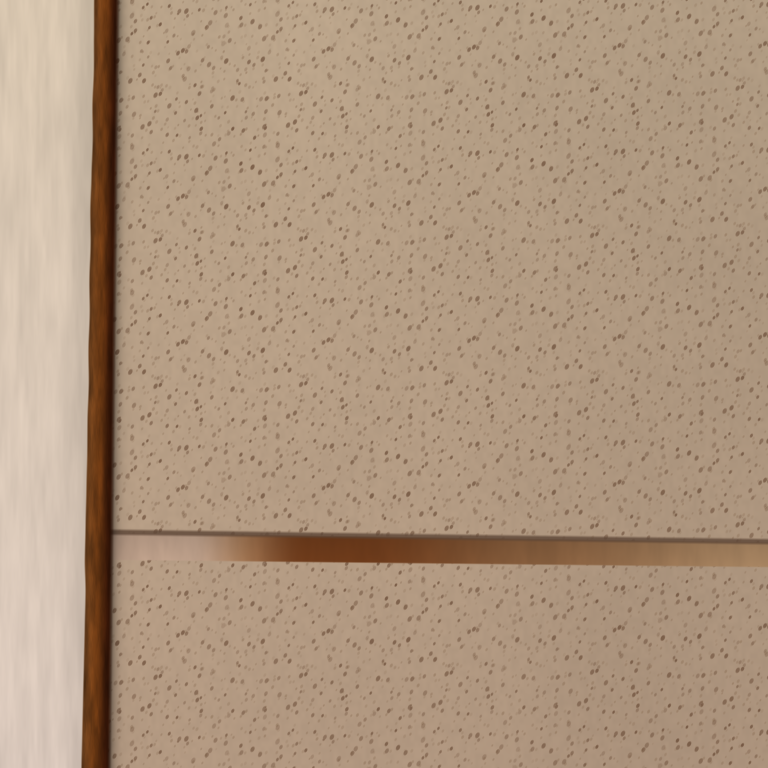
A WebGL 1 fragment shader for this texture:

```glsl
precision highp float;
uniform vec2 u_resolution;

const float TILE_CELLS = 11.0;
const float TILE_SIZE = 0.1895;

vec2 hash22(vec2 p) {
  vec3 q = fract(vec3(p.xyx) * vec3(0.1031, 0.1030, 0.0973));
  q += dot(q, q.yzx + 33.33);
  return fract((q.xx + q.yz) * q.zy);
}

float valueNoise(vec2 p) {
  vec2 cell = floor(p);
  vec2 f = fract(p);
  f = f * f * (3.0 - 2.0 * f);
  float low = mix(hash22(cell).x, hash22(cell + vec2(1.0, 0.0)).x, f.x);
  float high = mix(hash22(cell + vec2(0.0, 1.0)).x, hash22(cell + 1.0).x, f.x);
  return mix(low, high, f.y);
}

float fbm(vec2 p) {
  float sum = 0.0;
  float amplitude = 0.5;
  for (int i = 0; i < 4; i++) {
    sum += amplitude * valueNoise(p);
    p = p * 2.03 + 7.1;
    amplitude *= 0.5;
  }
  return sum;
}

// Jittered, slanted flecks whose arrangement repeats every tile.
float speckles(vec2 p, float cells, float radius, float seed, float px) {
  float size = TILE_SIZE / cells;
  vec2 grid = p / size;
  vec2 base = floor(grid);
  float ink = 0.0;
  for (int j = -1; j <= 1; j++) {
    for (int i = -1; i <= 1; i++) {
      vec2 cell = base + vec2(float(i), float(j));
      vec2 id = mod(cell, cells) + seed;
      vec2 traits = hash22(id + 41.7);
      vec2 d = (grid - cell - hash22(id)) * size;
      d = vec2(0.88 * d.x - 0.48 * d.y, 0.48 * d.x + 0.88 * d.y);
      float dist = length(d * vec2(1.3, 0.85));
      float r = radius * mix(0.6, 1.15, traits.x);
      float soft = max(px, 0.0011);
      float spot = 1.0 - smoothstep(r - soft, r + soft, dist);
      ink = max(ink, spot * mix(0.3, 1.0, traits.y));
    }
  }
  return ink;
}

vec3 panelColor(vec2 uv, float px) {
  vec3 col = mix(vec3(0.69, 0.59, 0.50), vec3(0.715, 0.63, 0.53), uv.y);
  col *= 1.02 - 0.05 * smoothstep(0.35, 1.0, uv.x);
  col *= 0.975 + 0.05 * fbm(uv * 5.0);
  col *= 0.985 + 0.03 * valueNoise(uv * vec2(190.0, 130.0));
  vec2 p = uv - vec2(0.0, 0.012 * uv.x);
  float strength = mix(0.75, 1.0, valueNoise(uv * 6.0));
  float flecks = speckles(p, TILE_CELLS, 0.0029, 3.0, px);
  float faint = speckles(p, TILE_CELLS + 4.0, 0.0019, 67.0, px);
  col = mix(col, vec3(0.55, 0.44, 0.34), 0.5 * faint);
  return mix(col, vec3(0.39, 0.27, 0.19), 0.78 * strength * flecks);
}

vec3 paleWoodColor(vec2 uv, float edge) {
  vec3 col = mix(vec3(0.86, 0.79, 0.74), vec3(0.84, 0.77, 0.68), uv.y);
  float grain = fbm(uv * vec2(70.0, 11.0));
  float streak = valueNoise(uv * vec2(260.0, 24.0));
  col *= 0.93 + 0.12 * grain + 0.025 * streak;
  return col * (1.0 - 0.08 * smoothstep(0.04, 0.0, edge - uv.x));
}

vec3 trimColor(vec2 uv, float across) {
  float grain = fbm(uv * vec2(160.0, 28.0));
  vec3 col = mix(vec3(0.46, 0.27, 0.12), vec3(0.40, 0.21, 0.07), smoothstep(0.0, 0.5, across));
  col = mix(col, vec3(0.19, 0.075, 0.025), smoothstep(0.45, 0.9, across));
  col *= mix(0.8, 1.0, smoothstep(0.0, 0.2, across));
  return col * (0.72 + 0.6 * grain);
}

vec3 bandColor(vec2 uv, float height) {
  vec3 col = mix(vec3(0.70, 0.59, 0.51), vec3(0.60, 0.44, 0.31), smoothstep(0.25, 0.33, uv.x));
  col = mix(col, vec3(0.41, 0.22, 0.10), smoothstep(0.30, 0.40, uv.x));
  col = mix(col, vec3(0.49, 0.34, 0.22), smoothstep(0.46, 0.70, uv.x));
  col = mix(col, vec3(0.62, 0.49, 0.36), smoothstep(0.66, 1.0, uv.x));
  col *= 0.95 + 0.1 * fbm(uv * vec2(75.0, 22.0));
  return col * mix(1.06, 0.96, height);
}

void main() {
  vec2 uv = gl_FragCoord.xy / u_resolution;
  float px = 1.0 / min(u_resolution.x, u_resolution.y);
  float soft = max(px, 0.0015);
  vec3 col = panelColor(uv, px);

  // Slightly tilted band with a dark upper seam.
  float top = 0.306 - 0.0145 * (uv.x - 0.15);
  float bottom = 0.271 - 0.011 * (uv.x - 0.15);
  float band = smoothstep(bottom - soft, bottom + soft, uv.y)
             * (1.0 - smoothstep(top - soft, top + soft, uv.y));
  col = mix(col, bandColor(uv, (uv.y - bottom) / (top - bottom)), band);
  float seam = 1.0 - smoothstep(0.001, 0.0055, abs(uv.y - top - 0.001));
  col = mix(col, vec3(0.36, 0.27, 0.21), 0.8 * seam);

  // Leaning trim, its cast shadow, and the pale wood beside it.
  float left = mix(0.107, 0.123, uv.y) + 0.002 * (valueNoise(vec2(2.0, uv.y * 22.0)) - 0.5);
  float right = mix(0.143, 0.154, uv.y);
  float shadow = exp(-max(uv.x - right, 0.0) / 0.006);
  col *= 1.0 - 0.45 * shadow;
  float trim = 1.0 - smoothstep(right - 0.004, right + 0.003, uv.x);
  col = mix(col, trimColor(uv, (uv.x - left) / (right - left)), trim);
  float wood = 1.0 - smoothstep(left - soft, left + soft, uv.x);
  col = mix(col, paleWoodColor(uv, left), wood);

  gl_FragColor = vec4(col, 1.0);
}
```
